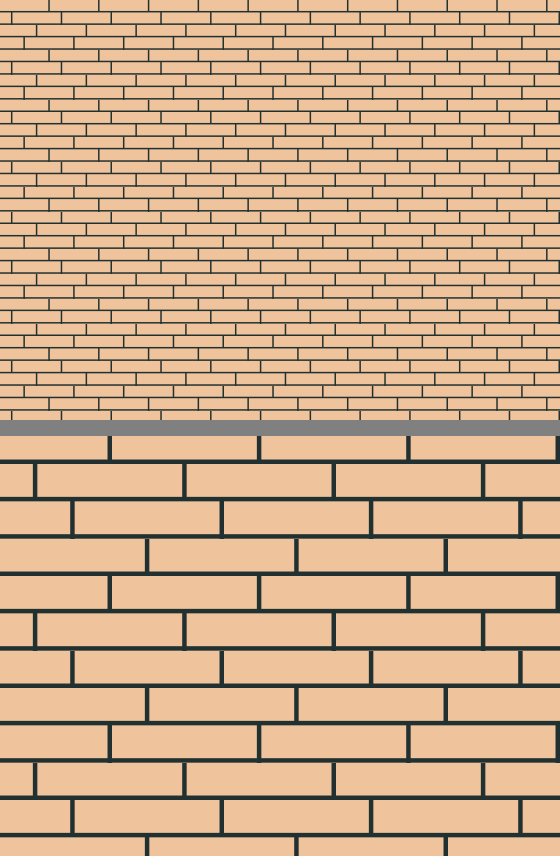
Top: the whole. Bottom: its middle third, enlarged.
Write a Shadertoy shader that draws this pattern.

```glsl
#define ROWS 33.75          // courses over the canvas height
#define BRICK_ASPECT 4.0    // brick length over course height
#define MORTAR 0.12         // joint width in course heights
#define BRICK_COLOR vec3(0.937, 0.765, 0.608)
#define MORTAR_COLOR vec3(0.13, 0.19, 0.19)

// Box-filtered coverage of a joint that closes each cell of the given length
float jointCoverage(float position, float cellLength, float pixel) {
    float jointCenter = cellLength - 0.5 * MORTAR;
    float offset = fract((position - jointCenter) / cellLength + 0.5) - 0.5;
    float dist = abs(offset) * cellLength;
    float coverage = clamp((0.5 * MORTAR - dist) / pixel + 0.5, 0.0, 1.0);
    return min(coverage, MORTAR / pixel);
}

// Courses step by quarter bricks in Gray-code order: 0, 1, 3, 2
float courseShift(float course) {
    int step4 = int(mod(course, 4.0));
    return float(step4 ^ (step4 >> 1)) * 0.25 * BRICK_ASPECT;
}

void mainImage(out vec4 fragColor, in vec2 fragCoord) {
    // Wall space in course heights, measured from the upper left corner
    float pixel = ROWS / iResolution.y;
    vec2 wall = vec2(fragCoord.x, iResolution.y - fragCoord.y) * pixel;

    float bedJoint = jointCoverage(wall.y, 1.0, pixel);
    float headJoint = jointCoverage(wall.x - courseShift(floor(wall.y)), BRICK_ASPECT, pixel);

    // A pixel is brick only where neither joint covers it
    float brick = (1.0 - bedJoint) * (1.0 - headJoint);
    fragColor = vec4(mix(MORTAR_COLOR, BRICK_COLOR, brick), 1.0);
}
```
